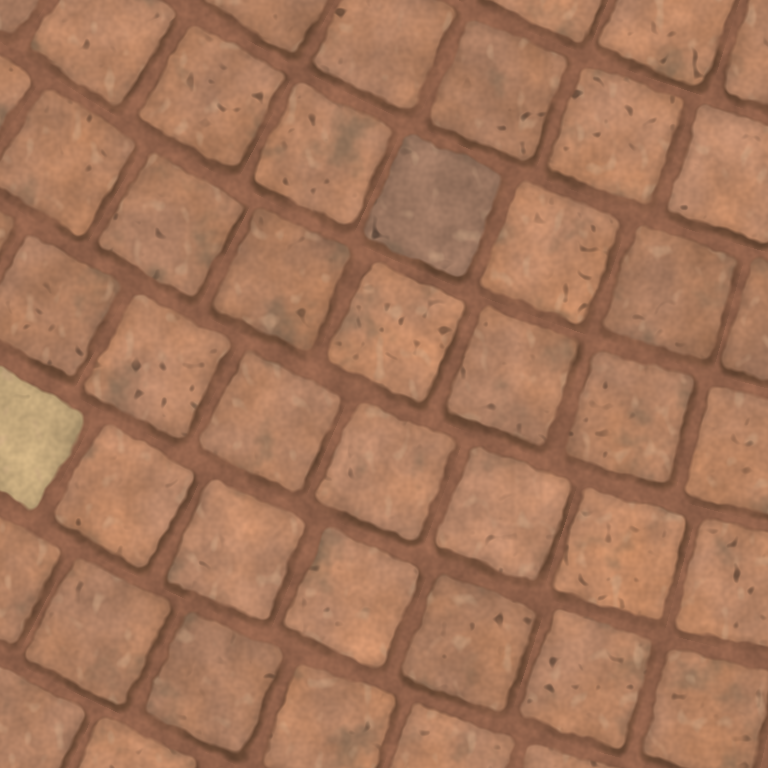
Write a Shadertoy shader that draws this texture.

```glsl
const vec2  ARC_CENTER  = vec2(1.777, 3.546); // shared centre of the curved courses
const float FIRST_ARC   = 2.635;              // radius where course 0 begins
const float ROW_PITCH   = 0.1714;
const float STONE_PITCH = 0.1628;
const vec2  JOINT_WIDTH = vec2(0.022, 0.027); // along and across a course
const float CORNER      = 0.011;
const float WOBBLE      = 0.0055;
const float SIZE_JITTER = 0.008;
const float TILT_JITTER = 0.09;
const float EDGE_SOFT   = 0.0028;
const vec2  PALE_STONE  = vec2(10.0, 5.0);    // column, course
const vec2  GREY_STONE  = vec2(7.0, 2.0);

// Start of each course, as a fraction of one stone
const float COURSE_SHIFT[8] = float[8](0.17, 0.61, 0.14, 0.46, 0.53, 0.80, 0.97, 0.70);

const vec3 CLAY       = vec3(0.685, 0.500, 0.392);
const vec3 CLAY_WARM  = vec3(0.735, 0.510, 0.365);
const vec3 PALE       = vec3(0.780, 0.665, 0.490);
const vec3 GREY       = vec3(0.600, 0.455, 0.370);
const vec3 STAIN      = vec3(0.475, 0.395, 0.315);
const vec3 FLECK      = vec3(0.800, 0.650, 0.520);
const vec3 JOINT      = vec3(0.565, 0.382, 0.292);
const vec3 JOINT_DARK = vec3(0.400, 0.275, 0.195);

vec2 hash2(vec2 p) {
    vec3 h = fract(p.xyx * vec3(0.1031, 0.1030, 0.0973));
    h += dot(h, h.yzx + 33.33);
    return fract((h.xx + h.yz) * h.zy);
}

float cornerGradient(vec2 cell, vec2 offset) {
    float angle = 6.2832 * hash2(cell).x;
    return dot(vec2(cos(angle), sin(angle)), offset);
}

float gradientNoise(vec2 p) {
    vec2 i = floor(p), f = fract(p);
    vec2 w = f * f * f * (f * (f * 6.0 - 15.0) + 10.0);
    vec2 e = vec2(1.0, 0.0);
    return mix(mix(cornerGradient(i, f), cornerGradient(i + e.xy, f - e.xy), w.x),
               mix(cornerGradient(i + e.yx, f - e.yx), cornerGradient(i + e.xx, f - e.xx), w.x), w.y);
}

float fbm(vec2 p) {
    float sum = 0.0, amplitude = 0.6;
    for (int i = 0; i < 4; i++) {
        sum += amplitude * gradientNoise(p);
        p = mat2(1.6, 1.2, -1.2, 1.6) * p + 17.3;
        amplitude *= 0.55;
    }
    return sum;
}

float roundedBox(vec2 p, vec2 halfSize) {
    vec2 q = abs(p) - halfSize + CORNER;
    return length(max(q, 0.0)) + min(max(q.x, q.y), 0.0) - CORNER;
}

vec3 stoneColor(vec2 p, vec2 id, float dist) {
    vec2 seed = hash2(id + 61.0);
    vec2 q = p + 40.0 * seed;
    vec3 color = mix(CLAY, CLAY_WARM, clamp(0.3 + 0.3 * (seed.x - 0.5) + 1.2 * fbm(q * 9.0), 0.0, 1.0));
    bool pale = id == PALE_STONE;
    if (pale) color = PALE;
    if (id == GREY_STONE) color = GREY;
    color *= 1.0 + 0.11 * (seed.y - 0.5);

    // Mottling, stains, bright flecks and pits
    color *= 1.0 + 0.24 * fbm(q * 18.0);
    float stain = smoothstep(0.08, 0.5, fbm(q * 10.0 + 7.0));
    color = mix(color, STAIN, stain * (pale ? 0.15 : 0.65));
    float fleck = smoothstep(0.22, 0.55, gradientNoise(q * vec2(48.0, 36.0)));
    color = mix(color, FLECK, 0.45 * fleck);
    float pit = smoothstep(0.3, 0.55, gradientNoise(q * 55.0 + 23.0));
    color *= 1.0 - 0.35 * pit * smoothstep(-0.1, 0.25, fbm(q * 7.0 + 31.0));

    // Worn rim
    float rim = smoothstep(-0.014, 0.0, dist);
    return color * (1.0 - 0.08 * rim);
}

void mainImage(out vec4 fragColor, in vec2 fragCoord) {
    vec2 uv = fragCoord / iResolution.y;

    // Polar layout: courses by radius, stones by arc length
    vec2 ray = ARC_CENTER - uv;
    float course = (length(ray) - FIRST_ARC) / ROW_PITCH;
    float row = floor(course);
    float midRadius = FIRST_ARC + (row + 0.5) * ROW_PITCH;
    float along = atan(ray.x, ray.y) * midRadius / STONE_PITCH - COURSE_SHIFT[clamp(int(row), 0, 7)];
    vec2 id = vec2(floor(along), row);
    vec2 pitch = vec2(STONE_PITCH, ROW_PITCH);
    vec2 local = (vec2(fract(along), fract(course)) - 0.5) * pitch;

    // Uneven stone outline
    vec2 jitter = hash2(id + 11.0) - 0.5;
    float tilt = TILT_JITTER * (hash2(id + 37.0).x - 0.5);
    local = mat2(cos(tilt), sin(tilt), -sin(tilt), cos(tilt)) * local - 0.004 * jitter.yx;
    vec2 halfSize = 0.5 * (pitch - JOINT_WIDTH + SIZE_JITTER * jitter);
    float wobble = WOBBLE * (gradientNoise(uv * 24.0) + 0.6 * gradientNoise(uv * 65.0));
    float dist = roundedBox(local, halfSize) + wobble;

    // Sandy joint with patchy shade on the lower right of each stone
    float shadeDist = roundedBox(local - vec2(-0.003, 0.005), halfSize) + wobble;
    float shade = 1.0 - smoothstep(-0.001, 0.010, shadeDist);
    float patches = smoothstep(-0.25, 0.25, fbm(uv * 8.0));
    vec3 color = mix(JOINT, JOINT_DARK, shade * (0.25 + 0.7 * patches));
    color *= 1.0 + 0.22 * fbm(uv * 26.0 + 5.0);

    float soft = max(EDGE_SOFT, 1.0 / iResolution.y);
    float cover = 1.0 - smoothstep(-soft, soft, dist);
    color = mix(color, stoneColor(uv, id, dist), cover);

    // Fine grain over everything
    color *= 1.0 + 0.07 * gradientNoise(uv * 130.0);
    fragColor = vec4(color, 1.0);
}
```
